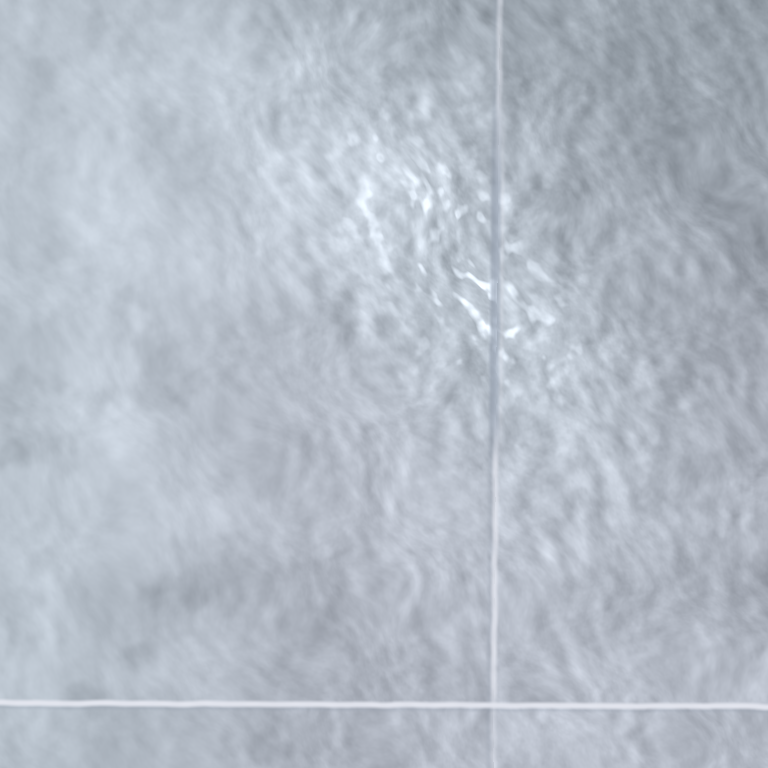
This texture is drawn by a Shadertoy shader. Its source:

```glsl
// Grey stone floor tiles with thin pale joints under one soft, cool reflection.
// Layered value noise gives clouding and a slanted relief; the reflection
// picks out wet flecks, and the upright joint turns to shadow beside it.

#define PITCH 1.0                    // tile size
#define JOINT vec2(0.642, 0.085)     // crossing of the joints
#define JOINT_HALF 0.0036            // half width of a joint
#define SOFT 0.0024                  // edge softness
#define CLOUD 0.14                   // strength of the mottling
#define RELIEF 0.19                  // strength of the surface relief
#define GLOW_AT vec2(0.610, 0.640)   // centre of the reflection
#define STONE vec3(0.722, 0.760, 0.800)
#define MAUVE vec3(0.712, 0.728, 0.775)
#define GROUT vec3(0.890, 0.900, 0.935)
#define SHADOW vec3(0.565, 0.605, 0.665)

float hash(vec2 p) {
    vec3 q = fract(vec3(p.xyx) * 0.1031);
    q += dot(q, q.yzx + 33.33);
    return fract((q.x + q.y) * q.z);
}

float noise(vec2 p) {
    vec2 i = floor(p), f = fract(p);
    f = f * f * (3.0 - 2.0 * f);
    return mix(mix(hash(i), hash(i + vec2(1, 0)), f.x),
               mix(hash(i + vec2(0, 1)), hash(i + vec2(1, 1)), f.x), f.y);
}

float fbm(vec2 p) {
    float sum = 0.0, amp = 0.53;
    for (int i = 0; i < 4; i++) {
        sum += amp * noise(p);
        p = mat2(1.6, 1.2, -1.2, 1.6) * p + 17.3;
        amp *= 0.5;
    }
    return sum;
}

// Gaussian spot with separate radii
float spot(vec2 p, vec2 centre, vec2 radius) {
    vec2 d = (p - centre) / radius;
    return exp(-dot(d, d));
}

// Coordinates along the slanted grain, mildly stretched and warped
vec2 grain(vec2 p) {
    p += 0.03 * vec2(noise(p * 12.0), noise(p * 12.0 + 40.0));
    return mat2(0.85, 0.36, 0.53, -0.58) * p + 5.0;
}

float line(float d, float halfWidth) {
    float e = SOFT + 0.5 / iResolution.y;
    return 1.0 - smoothstep(halfWidth - e, halfWidth + e, abs(d));
}

void mainImage(out vec4 fragColor, in vec2 fragCoord) {
    vec2 p = fragCoord / iResolution.xy;

    // Slightly tilted, uneven tile grid
    vec2 wobble = 0.0018 * (vec2(noise(p.yy * 30.0), noise(p.xx * 30.0 + 9.0)) - 0.5);
    vec2 cell = (p - JOINT + vec2(-0.009, 0.005) * p.yx + wobble) / PITCH;
    vec2 d = (fract(cell + 0.5) - 0.5) * PITCH;
    vec2 id = floor(cell);
    vec2 s = p + 3.7 * id;

    // Reflection, slanting down to the right
    vec2 g = mat2(0.8, 0.6, 0.6, -0.8) * (p - GLOW_AT);
    float halo = spot(g, vec2(0.0), vec2(0.17, 0.34));
    float core = spot(g, vec2(0.0), vec2(0.075, 0.16));

    // Broad light across the floor
    float tone = 0.045 * halo + 0.025 * core;
    tone += 0.04 * spot(p, vec2(0.05, 0.58), vec2(0.24, 0.36));
    tone += 0.02 * spot(p, vec2(0.33, 0.82), vec2(0.15, 0.15));
    tone -= 0.15 * smoothstep(0.60, 0.0, length((p - 1.0) * vec2(1.0, 0.62)));
    tone -= 0.03 * smoothstep(0.85, 1.05, p.y);
    tone -= 0.02 * smoothstep(0.35, 0.0, p.y);
    tone += 0.010 * (hash(id + 7.0) - 0.5);

    // Mottling, and darker worn patches
    tone += CLOUD * (fbm(s * 9.0 + 3.0) - 0.5);
    tone -= 0.05 * smoothstep(0.58, 0.8, fbm(s * 12.0 + 61.0));
    tone -= 0.07 * spot(p, vec2(0.85, 0.225), vec2(0.05, 0.03)) * fbm(s * 50.0);

    // Relief lit from the upper left, crisper to the right
    vec2 q = grain(s) * 46.0, tilt = vec2(0.24, 0.16);
    float slope = fbm(q + tilt) - fbm(q - tilt);
    float rough = mix(0.4, 0.85, smoothstep(0.15, 0.6, p.x)) + 0.6 * halo;
    tone += RELIEF * rough * slope;
    tone += 0.085 * rough * (fbm(q * 1.7 + 31.0) - 0.5);

    // Faint crease through the large tile
    float crease = p.x - 0.495 - 0.02 * (noise(p.yy * 11.0) - 0.5) + 0.04 * (p.y - 0.35);
    tone -= 0.03 * smoothstep(0.004, -0.004, crease) * exp(min(crease, 0.0) * 35.0)
          * spot(p, vec2(0.5, 0.36), vec2(1.0, 0.17));

    // Bright flecks in the reflection
    float fleck = smoothstep(0.55, 0.85, 0.7 * noise(q * 1.6 + 11.0) + 0.3 * noise(q * 3.2));
    tone += fleck * (0.20 * core + 0.06 * halo);

    float mauve = smoothstep(0.0, 0.6, 1.0 - p.y) * smoothstep(0.0, 0.5, p.x);
    vec3 color = mix(STONE, MAUVE, 0.65 * mauve * (1.0 - halo)) + tone * vec3(1.0, 1.02, 1.05);

    // Upright joint: pale, but a shaded groove beside the reflection
    float shaded = smoothstep(0.38, 0.48, p.y) * (1.0 - smoothstep(0.72, 0.94, p.y));
    float worn = 0.65 + 0.35 * noise(p * 70.0);
    float pale = mix(0.4, 0.85, smoothstep(0.06, 0.12, p.y)) * (1.0 - 0.35 * smoothstep(0.7, 1.0, p.y));
    color = mix(color, SHADOW, line(d.x + 0.005, 0.004) * (0.18 + 0.42 * shaded));
    color = mix(color, mix(GROUT, SHADOW + 0.07, shaded), line(d.x, JOINT_HALF) * worn * mix(pale, 0.75, shaded));
    color = mix(color, GROUT - 0.05, line(d.x - 0.006, 0.002) * 0.35 * shaded);

    // Level joint: brightest line, with a thin shade below
    color = mix(color, SHADOW, line(d.y + 0.006, 0.002) * 0.25);
    color = mix(color, GROUT, line(d.y, JOINT_HALF) * (0.8 + 0.2 * worn));

    fragColor = vec4(clamp(color, 0.0, 1.0), 1.0);
}
```
